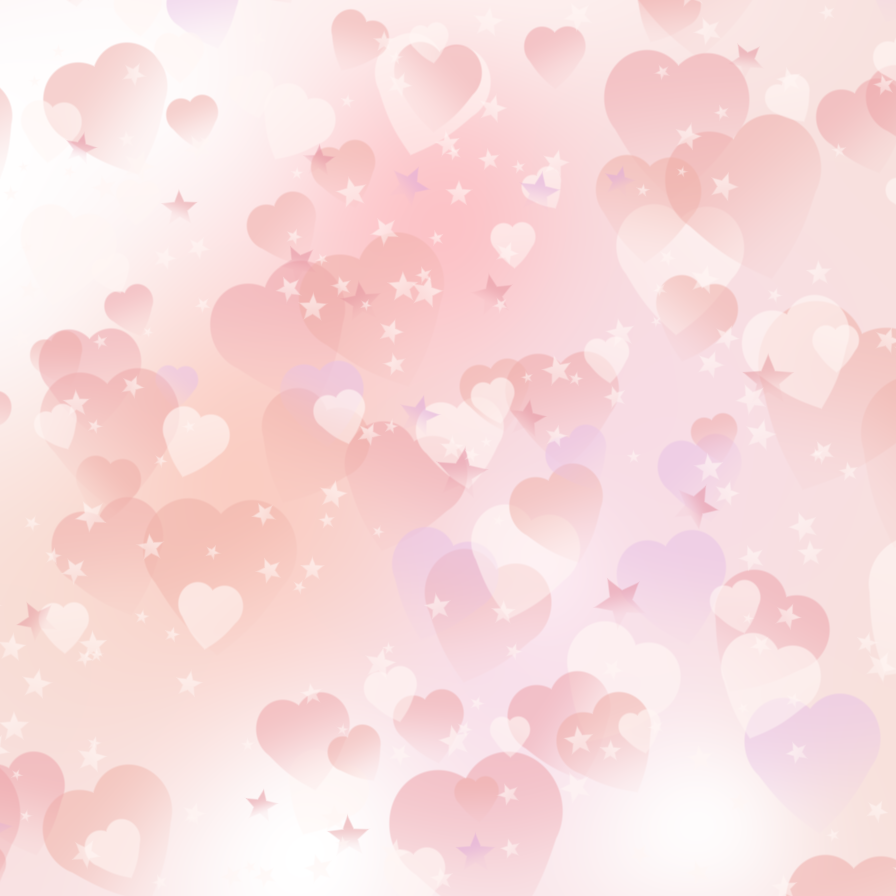
Give the GLSL for this background, as a Shadertoy shader.

```glsl
#define HEART_SIZE 0.165
#define HEART_CELLS 5.0
#define STAR_SIZE 0.017
#define TILT 0.55
#define WOBBLE 0.07
#define FILL_ALPHA 0.55
#define WHITE_ALPHA 0.62
#define ROSE vec3(0.93, 0.64, 0.67)
#define PEACH vec3(0.94, 0.70, 0.66)
#define LILAC vec3(0.91, 0.76, 0.90)
#define CREAM vec3(1.0, 0.965, 0.955)

vec3 hash3(vec3 p) {
    p = fract(p * vec3(0.1031, 0.1130, 0.0973));
    p += dot(p, p.yxz + 33.33);
    return fract((p.xxy + p.yxx) * p.zyx);
}

float gradientNoise(vec2 p) {
    vec2 i = floor(p), f = fract(p);
    vec2 u = f * f * (3.0 - 2.0 * f);
    float corner[4];
    for (int k = 0; k < 4; k++) {
        vec2 o = vec2(k & 1, k >> 1);
        vec2 slope = hash3(vec3(i + o + 40.0, 7.0)).xy * 2.0 - 1.0;
        corner[k] = dot(slope, f - o);
    }
    return mix(mix(corner[0], corner[1], u.x), mix(corner[2], corner[3], u.x), u.y);
}

// Unit heart, roughly centred on the origin
float heart(vec2 p) {
    p = vec2(abs(p.x), p.y * 0.9 + 0.55);
    if (p.x + p.y > 1.0) return length(p - vec2(0.25, 0.75)) - 0.35355;
    vec2 notch = p - vec2(0.0, 1.0);
    vec2 side = p - 0.5 * max(p.x + p.y, 0.0);
    // A slight bulge rounds the straight sides
    float bulge = 0.035 * sin(3.1416 * clamp(p.x + p.y, 0.0, 1.0));
    return sqrt(min(dot(notch, notch), dot(side, side))) * sign(p.x - p.y) - bulge;
}

// Five-pointed star with unit outer radius
float star(vec2 p) {
    float a = abs(mod(atan(p.x, p.y) + 0.6283, 1.2566) - 0.6283);
    vec2 q = length(p) * vec2(cos(a), sin(a));
    return dot(q - vec2(1.0, 0.0), vec2(0.384, 0.923));
}

void glow(inout vec3 col, vec2 p, vec2 centre, vec2 radius, vec3 tint, float strength) {
    vec2 d = (p - centre) / radius;
    col = mix(col, tint, strength * exp(-dot(d, d)));
}

vec3 background(vec2 p) {
    p += WOBBLE * vec2(gradientNoise(p * 3.0), gradientNoise(p * 3.0 + 17.0));
    vec3 col = vec3(0.975, 0.885, 0.895);
    // Warm edges and the cool pink centre
    glow(col, p, vec2(0.05, 0.38), vec2(0.28, 0.25), vec3(0.97, 0.86, 0.82), 0.9);
    glow(col, p, vec2(1.0, 0.85), vec2(0.32, 0.35), vec3(0.97, 0.88, 0.86), 0.8);
    glow(col, p, vec2(1.0, 0.2), vec2(0.22, 0.30), vec3(0.97, 0.88, 0.85), 0.8);
    glow(col, p, vec2(0.70, 0.52), vec2(0.28, 0.22), vec3(0.97, 0.86, 0.90), 0.8);
    glow(col, p, vec2(0.55, 0.24), vec2(0.20, 0.18), vec3(0.97, 0.87, 0.93), 0.8);
    // Saturated core
    glow(col, p, vec2(0.28, 0.47), vec2(0.20, 0.24), vec3(0.98, 0.78, 0.73), 0.9);
    glow(col, p, vec2(0.43, 0.78), vec2(0.20, 0.16), vec3(0.99, 0.72, 0.74), 0.9);
    // White light
    glow(col, p, vec2(-0.03, 0.80), vec2(0.26, 0.30), vec3(1.0), 1.0);
    glow(col, p, vec2(0.16, 0.92), vec2(0.20, 0.22), vec3(1.0), 0.85);
    glow(col, p, vec2(0.52, 1.04), vec2(0.30, 0.14), vec3(1.0, 0.97, 0.96), 0.8);
    glow(col, p, vec2(0.34, 0.04), vec2(0.17, 0.17), vec3(1.0), 1.0);
    glow(col, p, vec2(0.76, 0.07), vec2(0.13, 0.13), vec3(1.0), 0.9);
    glow(col, p, vec2(0.61, 0.37), vec2(0.07, 0.08), vec3(1.0, 0.95, 0.98), 0.6);
    return col;
}

// Jittered grid of translucent shapes; whiteShare is the fraction drawn pale
void scatter(inout vec3 col, vec2 p, float cells, float density, float size,
             float whiteShare, bool stars, float seed) {
    vec2 home = floor(p * cells);
    for (int y = -1; y <= 1; y++)
    for (int x = -1; x <= 1; x++) {
        vec2 cell = home + vec2(x, y);
        vec3 place = hash3(vec3(cell + 20.0, seed));
        vec3 look = hash3(vec3(cell + 60.0, seed + 11.0));
        if (place.z > density) continue;

        float scale = size * mix(0.6, 1.05, look.x);
        float angle = (look.y * 2.0 - 1.0) * TILT;
        float c = cos(angle), s = sin(angle);
        vec2 q = mat2(c, s, -s, c) * (p - (cell + 0.1 + 0.8 * place.xy) / cells) / scale;
        float d = (stars ? star(q) : heart(q)) * scale;
        float soft = 1.2 / iResolution.y;
        float cover = smoothstep(soft, -soft, d);

        // Coloured shapes fade from one upper side to the tip
        float fade = smoothstep(-0.65, 0.6, q.y + q.x * (place.z / density - 0.5) * 1.6);
        bool pale = look.z < whiteShare;
        float hue = fract(look.z * 17.0);
        vec3 tint = hue < 0.3 ? LILAC : mix(ROSE, PEACH, fract(hue * 9.0));
        if (stars) tint *= vec3(0.96, 0.88, 0.95);
        float alpha = pale ? WHITE_ALPHA * mix(0.8, 1.05, fade)
                           : FILL_ALPHA * mix(0.12, 1.0, fade);
        col = mix(col, pale ? CREAM : tint, cover * alpha);
    }
}

void mainImage(out vec4 fragColor, in vec2 fragCoord) {
    vec2 p = fragCoord / iResolution.y;
    vec3 col = background(p);
    scatter(col, p, HEART_CELLS, 0.75, HEART_SIZE, 0.25, false, 3.0);
    scatter(col, p, HEART_CELLS * 1.5, 0.45, HEART_SIZE * 0.6, 0.3, false, 8.0);
    scatter(col, p, HEART_CELLS * 2.4, 0.3, HEART_SIZE * 0.35, 0.5, false, 14.0);
    scatter(col, p, HEART_CELLS * 1.6, 0.2, STAR_SIZE * 1.7, 0.0, true, 21.0);
    scatter(col, p, HEART_CELLS * 3.0, 0.4, STAR_SIZE, 1.0, true, 27.0);
    scatter(col, p, HEART_CELLS * 4.0, 0.2, STAR_SIZE * 0.5, 1.0, true, 35.0);
    fragColor = vec4(clamp(col, 0.0, 1.0), 1.0);
}
```
